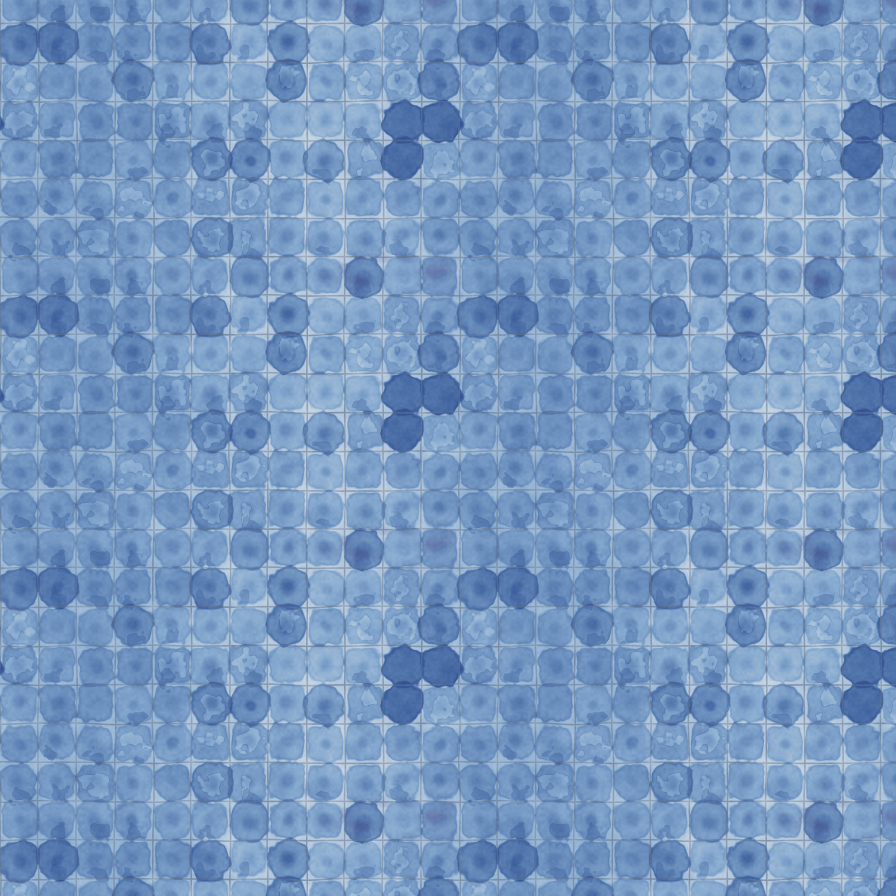
A WebGL 2 fragment shader for this pattern:

```glsl
#version 300 es
precision highp float;
// Watercolour stains in a thin grey grid: a 12 by 7 block of cells that tiles.
// Each cell glazes a wobbly wash, with dried rim, core, pale bloom or drip,
// over its neighbours; the summed pigment density is mapped to a blue ramp.

#define CELLS vec2(23.4, 23.03)    // cells across and down the canvas
#define TILE vec2(12.0, 7.0)       // cells before the pattern repeats
#define ROW_SHIFT 0.6              // height of the cut row at the top
#define LINE_WIDTH 0.04            // grid line, in cells
#define WASH_RADIUS 0.47           // ordinary stain, in cells
#define DARK_SHARE 0.16            // share of large dark stains
#define CLUSTER vec2(10.4, 2.4)    // centre of the deepest group of cells
#define SEED 37.0

uniform vec2 u_resolution;
out vec4 fragColor;

const vec3 PAPER  = vec3(0.76, 0.82, 0.88);
const vec3 WASH   = vec3(0.52, 0.66, 0.81);
const vec3 BLUE   = vec3(0.36, 0.50, 0.70);
const vec3 DEEP   = vec3(0.21, 0.34, 0.59);
const vec3 VIOLET = vec3(0.36, 0.33, 0.56);
const vec3 GREY   = vec3(0.40, 0.47, 0.57);

vec4 hash4(vec2 p) {
  vec4 q = fract(p.xyxy * vec4(0.1031, 0.1030, 0.0973, 0.1099));
  q += dot(q, q.wzxy + 33.33);
  return fract((q.xxyz + q.yzzw) * q.zywx);
}

// Value noise that wraps with the tile; k is a whole number of knots per cell.
float noise(vec2 g, float k) {
  vec2 p = g * k, i = floor(p), f = fract(p), wrap = TILE * k;
  f = f * f * (3.0 - 2.0 * f);
  vec2 o = vec2(0.0, 1.0);
  float a = hash4(mod(i, wrap) + k).x, b = hash4(mod(i + o.yx, wrap) + k).x;
  float c = hash4(mod(i + o, wrap) + k).x, d = hash4(mod(i + o.yy, wrap) + k).x;
  return mix(mix(a, b, f.x), mix(c, d, f.x), f.y);
}

float inside(float dist, float soft) {
  return 1.0 - smoothstep(-soft, soft, dist);
}

// Pigment laid down by one cell; p runs from its centre, y downwards.
float stain(vec2 p, vec2 id, float ragged, float fine, float soft) {
  vec4 h = hash4(id + SEED), v = hash4(id + SEED * 2.0);
  float cluster = step(distance(id, CLUSTER), 0.75);
  float dark = max(step(1.0 - DARK_SHARE, h.x), cluster);
  float wobble = (ragged - 0.5) * 0.10 + (fine - 0.5) * 0.05;
  p += (v.xy - 0.5) * 0.08;

  // Rounded square for pale washes, full disc for dark ones.
  float power = mix(mix(2.6, 4.5, h.y), 2.0, dark);
  vec2 q = pow(abs(p) + 0.0001, vec2(power));
  float radius = WASH_RADIUS + 0.03 * v.z + 0.07 * dark;
  float dist = pow(q.x + q.y, 1.0 / power) + wobble - radius;

  // Wash and dried rim.
  float tone = 0.24 + 0.15 * h.z + 0.16 * dark + 0.24 * cluster;
  float rim = (dist + 0.035) / 0.04;
  tone += (0.08 + 0.07 * dark) * exp(-rim * rim);

  // Soft core, stronger in dark stains.
  float core = 1.0 - smoothstep(0.06, 0.20 + 0.14 * h.w, length(p) + wobble);
  tone += core * (0.06 + 0.18 * v.w + 0.08 * dark) * (1.0 - cluster);

  // Pale bloom with a crisp dark border.
  float bloom = length(p) + (ragged - 0.5) * 0.5 + (fine - 0.5) * 0.2 - 0.25;
  float hasBloom = step(0.80, h.y) * (1.0 - cluster);
  float border = bloom / 0.05;
  tone += hasBloom * (0.12 * exp(-border * border) - 0.16 * inside(bloom, soft));

  // Ragged drip below the centre.
  vec2 fall = p - vec2((v.z - 0.5) * 0.3, 0.34);
  float drip = length(fall) + (ragged - 0.5) * 0.3 + (fine - 0.5) * 0.15 - 0.19;
  float dripTone = 0.30 * step(0.62, v.x) * inside(drip, soft);

  float washed = clamp(tone, 0.0, 0.85) * inside(dist, soft);
  return 1.0 - (1.0 - washed) * (1.0 - dripTone);
}

vec3 pigment(float d) {
  vec3 c = mix(PAPER, WASH, clamp(d / 0.35, 0.0, 1.0));
  c = mix(c, BLUE, clamp((d - 0.35) / 0.27, 0.0, 1.0));
  return mix(c, DEEP, clamp((d - 0.62) / 0.32, 0.0, 1.0));
}

void main() {
  vec2 uv = gl_FragCoord.xy / u_resolution;
  vec2 g = vec2(uv.x, 1.0 - uv.y) * CELLS - vec2(0.0, ROW_SHIFT);
  float pixel = CELLS.y / u_resolution.y;
  float soft = max(0.03, 0.7 * pixel);
  float broad = noise(g, 1.0), mid = noise(g, 3.0);
  float ragged = noise(g, 5.0), fine = noise(g, 11.0);

  // Background wash, fuller on the left of each tile; gaps stay pale.
  float drift = cos(6.28319 * (g.x - 2.0) / TILE.x);
  float clear = 1.0 - (0.14 + 0.07 * drift);
  for (int j = -1; j <= 1; j++)
    for (int i = -1; i <= 1; i++) {
      vec2 cell = floor(g) + vec2(i, j);
      clear *= 1.0 - stain(g - cell - 0.5, mod(cell, TILE), ragged, fine, soft);
    }
  float density = 1.0 - clear + 0.03 * drift;
  density += (broad - 0.5) * 0.08 + (mid - 0.5) * 0.12 + (fine - 0.5) * 0.07;
  vec3 color = pigment(density);

  // Faint violet bleed in the last row of the tile.
  vec2 bleed = (mod(g, TILE) - vec2(10.4, 6.5)) / vec2(1.3, 0.35);
  color = mix(color, VIOLET, 0.6 * exp(-dot(bleed, bleed)) * smoothstep(0.45, 0.8, mid));

  // Grid lines of uneven strength, then paper grain.
  vec2 toLine = abs(fract(g + 0.5 + (broad - 0.5) * 0.05) - 0.5);
  vec2 ink = clamp((0.5 * LINE_WIDTH - toLine) / pixel + 0.5, 0.0, 1.0);
  color = mix(color, GREY, max(ink.x, ink.y) * (0.35 + 0.35 * mid));
  color += (noise(g, 17.0) - 0.5) * 0.03;
  fragColor = vec4(color, 1.0);
}
```
